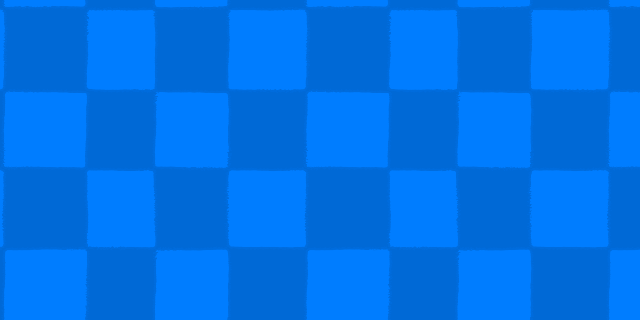
Reproduce this pattern procedurally as a Shadertoy shader.

```glsl
const vec2 TILE = vec2(0.9453, 0.995);

vec2 hash2(vec2 p) {
    vec3 h = fract(p.xyx * vec3(0.1031, 0.103, 0.0973));
    h += dot(h, h.yzx + 33.33);
    return fract((h.xx + h.yz) * h.zy);
}

// Distance to the nearest cell point, repeating with the tile
float cellular(vec2 p, vec2 repeat) {
    vec2 cell = floor(p);
    float nearest = 2.0;
    for (int y = -1; y <= 1; y++)
    for (int x = -1; x <= 1; x++) {
        vec2 c = cell + vec2(x, y);
        nearest = min(nearest, length(c + hash2(mod(c, repeat)) - p));
    }
    return nearest;
}

// Uneven grid lines, four per tile in each direction
vec2 gridCorner(ivec2 i) {
    vec4 columns = vec4(0.013, 0.2708, 0.4844, 0.7135);
    vec4 rows = vec4(0.026, 0.2839, 0.5273, 0.776);
    return vec2(i >> 2) * TILE + vec2(columns[i.x & 3], rows[i.y & 3]);
}

// Hand-painted bend of one side, with t running along it
float bend(float t, float seed) {
    return 0.0022 * sin(13.0 * t + seed) + 0.0009 * sin(47.0 * t + seed * 2.3)
         + 0.0004 * sin(171.0 * t + seed * 3.7);
}

// Places along a side where the brush ran dry
float dryness(float t, float seed) {
    return 0.2 + 0.8 * smoothstep(0.1, 0.9, sin(17.0 * t + seed * 1.7));
}

float paintedSquare(vec2 p, ivec2 i, float grain) {
    vec2 low = gridCorner(i), high = gridCorner(i + 1);
    vec2 t = p - low;
    vec2 seed = 6.2832 * hash2(vec2(i & 3) + 5.0);
    vec4 side = vec4(low - p, p - high) + vec4(0.0015, 0.0048, 0.0015, 0.0048);
    side += vec4(bend(t.y, seed.x), 0.6 * bend(t.x, seed.y),
                 bend(t.y, seed.x + 2.4), 0.6 * bend(t.x, seed.y + 3.1));
    side += grain * vec4(0.011 * dryness(t.y, seed.x), 0.004 * dryness(t.x, seed.y),
                         0.007 * dryness(t.y, seed.y + 1.0), 0.005 * dryness(t.x, seed.x + 2.0));

    // Slightly rounded corners
    vec2 q = max(side.xy, side.zw) + 0.009;
    return length(max(q, 0.0)) + min(max(q.x, q.y), 0.0) - 0.009;
}

void mainImage(out vec4 fragColor, in vec2 fragCoord) {
    vec2 p = vec2(fragCoord.x, iResolution.y - fragCoord.y) / iResolution.y;
    float pixel = 1.0 / iResolution.y;

    // Bristle grain, stretched along the horizontal strokes
    vec2 grainCount = vec2(110.0, 290.0);
    float grain = cellular(p / TILE * grainCount, grainCount) - 0.45;

    float d = 1.0;
    for (int y = -1; y <= 4; y++)
    for (int x = -1; x <= 8; x++)
        if (((x + y) & 1) != 0) d = min(d, paintedSquare(p, ivec2(x, y), grain));

    // Thin film of lighter paint around each square
    float film = 0.16 * (1.0 - smoothstep(0.004, 0.009, d + 0.006 * grain));
    float paint = 1.0 - smoothstep(-0.7 * pixel, 0.7 * pixel, d);
    vec3 color = mix(vec3(0.0, 0.41, 0.84), vec3(0.0, 0.49, 1.0), max(film, paint));
    fragColor = vec4(color, 1.0);
}
```
